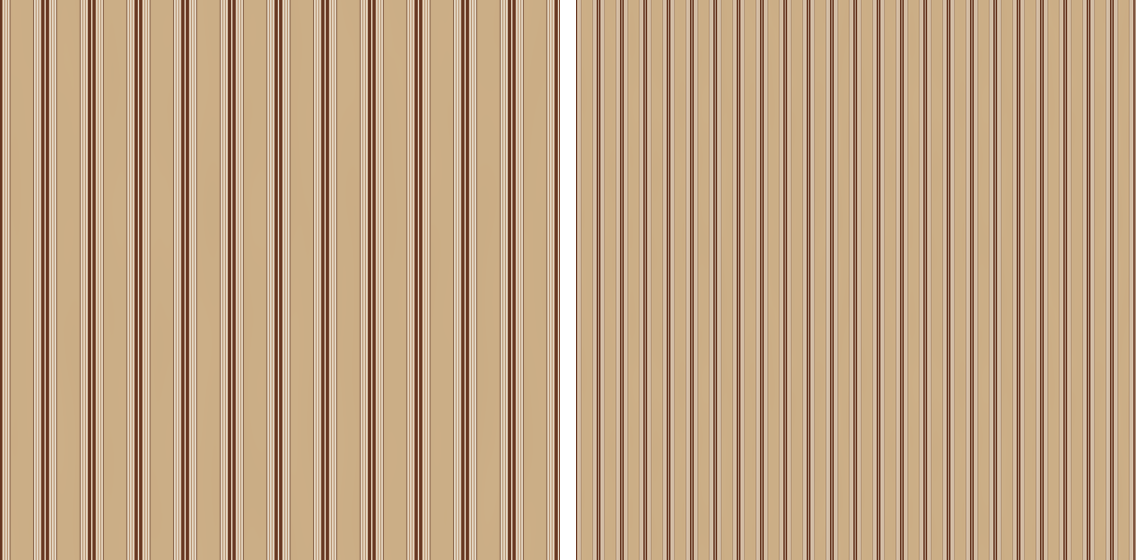
Left, the tile; right, the same tile 2 across and 2 down.
A Shadertoy shader for this pattern:

```glsl
// Vertical wallpaper stripes: wide tan panels between bands of fine cream and brown lines.

const float REPEATS = 12.0;      // bands across the canvas
const float BAND_CENTER = 0.967; // band position within one repeat
const float UNITS = 64.0;        // stripe widths are in 1/64 of a repeat

const vec3 TAN    = vec3(0.797, 0.682, 0.525);
const vec3 TAUPE  = vec3(0.730, 0.590, 0.455);
const vec3 CREAM  = vec3(0.910, 0.865, 0.795);
const vec3 BROWN  = vec3(0.400, 0.210, 0.130);
const vec3 EDGING = vec3(0.510, 0.365, 0.270);

float hash(vec2 p) {
    vec3 q = fract(p.xyx * vec3(0.1031, 0.1030, 0.0973));
    q += dot(q, q.yzx + 33.33);
    return fract((q.x + q.y) * q.z);
}

vec2 gradientAt(vec2 cell, vec2 period) {
    float angle = 6.28318 * hash(mod(cell, period) + 7.0);
    return vec2(cos(angle), sin(angle));
}

// Gradient noise that wraps after a whole number of cells
float tiledNoise(vec2 p, vec2 period) {
    vec2 i = floor(p), f = fract(p);
    vec2 s = f * f * f * (f * (f * 6.0 - 15.0) + 10.0);
    vec2 e = vec2(1.0, 0.0);
    float a = dot(gradientAt(i, period), f);
    float b = dot(gradientAt(i + e.xy, period), f - e.xy);
    float c = dot(gradientAt(i + e.yx, period), f - e.yx);
    float d = dot(gradientAt(i + e.xx, period), f - e.xx);
    return mix(mix(a, b, s.x), mix(c, d, s.x), s.y);
}

// Box-filtered coverage of one stripe
float stripe(float x, float center, float width, float pixel) {
    float lo = max(x - 0.5 * pixel, center - 0.5 * width);
    float hi = min(x + 0.5 * pixel, center + 0.5 * width);
    return max(hi - lo, 0.0) / pixel;
}

// Matching stripes on both sides of the band center
float stripePair(float x, float offset, float width, float pixel) {
    return stripe(x, offset, width, pixel) + stripe(x, -offset, width, pixel);
}

vec3 bandColor(float x, float pixel, vec3 cream) {
    float light = stripe(x, 0.0, 1.4, pixel);
    for (int i = 0; i < 3; i++)
        light += stripePair(x, 6.9 + 3.6 * float(i), 2.0, pixel);
    float dark = stripePair(x, 3.1, 4.1, pixel);
    float edge = stripePair(x, 16.0, 1.1, pixel);
    return TAUPE + light * (cream - TAUPE)
                 + dark * (BROWN - TAUPE)
                 + edge * (EDGING - TAUPE);
}

void mainImage(out vec4 fragColor, in vec2 fragCoord) {
    vec2 uv = fragCoord / iResolution.xy;
    float pixel = REPEATS * UNITS / iResolution.x;

    // Signed distance from the nearest band center
    float along = uv.x * REPEATS - BAND_CENTER + 0.5;
    float x = (fract(along) - 0.5) * UNITS;
    float band = mod(floor(along), REPEATS);

    // Slight warm or cool shift of the cream lines in each band
    float tint = hash(vec2(band, 3.0)) - 0.5;
    vec3 cream = CREAM + tint * vec3(0.01, -0.015, -0.04);

    // Faint tall mottling on the panels
    vec2 cells = vec2(24.0, 4.0);
    vec3 panel = TAN + 0.008 * tiledNoise(uv * cells, cells);

    float inBand = stripe(x, 0.0, 33.1, pixel);
    vec3 color = panel + inBand * (bandColor(x, pixel, cream) - panel);
    // Keep the band edge linear where its outer line is partly covered
    float rim = (1.0 - inBand) * stripePair(x, 16.0, 1.1, pixel);
    color += rim * (EDGING - TAUPE);
    fragColor = vec4(color, 1.0);
}
```
